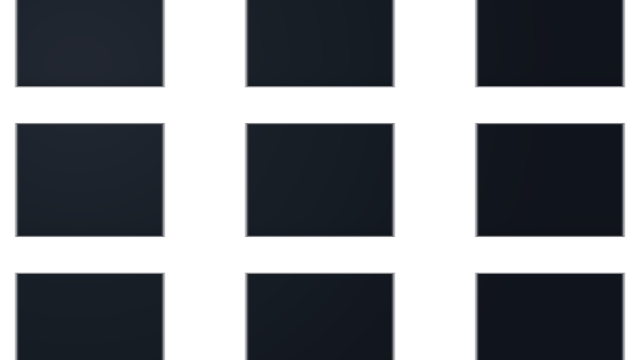
Give the GLSL for this pattern, as a Shadertoy shader.

```glsl
// A white wall with a grid of dark recessed windows, lit softly from the upper left.

// Antialiased coverage of a region where the signed depth is positive.
float cover(float depth) {
    return clamp(depth * iResolution.y + 0.5, 0.0, 1.0);
}

// Dark glass tint, fading across the whole wall away from a faint glow.
vec3 glassColor(vec2 p) {
    float reach = length(p - vec2(-0.67, 0.30));
    vec3 tint = mix(vec3(0.130, 0.152, 0.190), vec3(0.092, 0.120, 0.152),
                    smoothstep(0.0, 0.65, reach));
    return mix(tint, vec3(0.064, 0.078, 0.108), smoothstep(0.5, 1.4, reach));
}

void mainImage(out vec4 fragColor, in vec2 fragCoord) {
    vec2 p = (fragCoord - 0.5 * iResolution.xy) / iResolution.y;

    // Repeat one window about the centre of the canvas
    vec2 period = vec2(0.639, 0.416);
    vec2 cell = p - period * round(p / period);
    vec2 depth = vec2(0.209, 0.1585) - abs(cell);

    // Frame: wide, shaded jambs at the sides and thin lines above and below
    float jamb = 1.0 - smoothstep(0.0, 0.007, depth.x);
    vec3 frame = mix(vec3(0.53, 0.53, 0.55), vec3(0.77, 0.77, 0.78), jamb);

    // Glass: grey reflection beside the jambs, slight shade along the sill
    vec3 glass = glassColor(p);
    glass *= 1.0 - 0.15 * exp(-max(cell.y + 0.155, 0.0) / 0.012);
    glass = mix(vec3(0.22, 0.24, 0.27), glass, smoothstep(0.007, 0.013, depth.x));

    // Layers from the wall inward
    float opening = cover(min(depth.x, depth.y));
    float pane = cover(min(depth.x - 0.007, depth.y - 0.0035));
    vec3 color = mix(vec3(1.0), frame, opening);
    color = mix(color, glass, pane);

    fragColor = vec4(color, 1.0);
}
```
